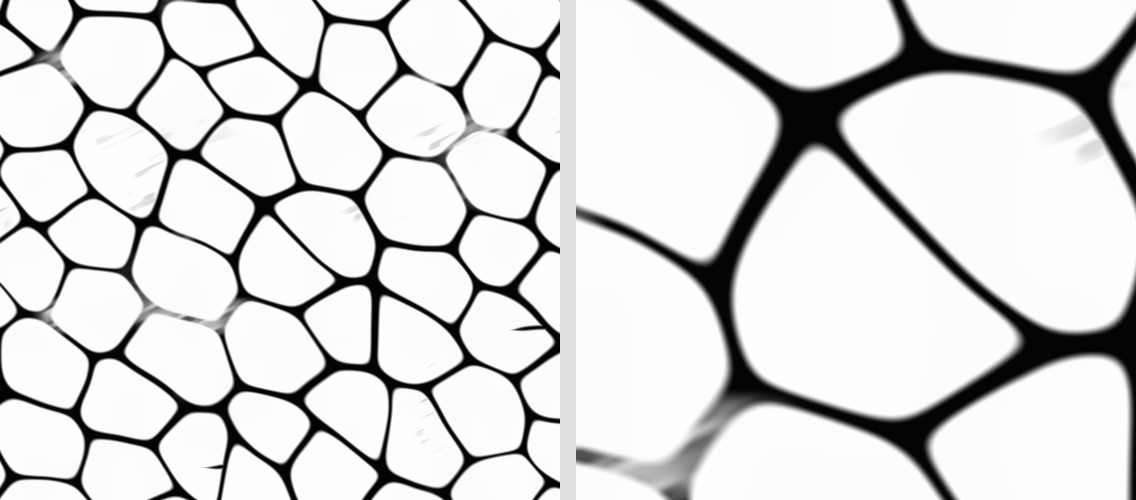
Left: the whole. Right: its middle third, enlarged.
Reproduce this pattern procedurally as a Shadertoy shader.

```glsl
// Soft black cell walls on white, like a thin slice of plant tissue.
// A staggered, jittered Voronoi diagram gives the cells; a smooth minimum
// over the wall distances rounds the corners and thickens the junctions.

float hash(vec2 p) {
    vec3 q = fract(p.xyx * vec3(0.1031, 0.1030, 0.0973));
    q += dot(q, q.yzx + 33.33);
    return fract((q.x + q.y) * q.z);
}

float noise(vec2 p) {
    vec2 i = floor(p), f = fract(p);
    f = f * f * (3.0 - 2.0 * f);
    return mix(mix(hash(i), hash(i + vec2(1, 0)), f.x),
               mix(hash(i + vec2(0, 1)), hash(i + vec2(1, 1)), f.x), f.y);
}

// Centre of a cell: alternate rows are shifted by half a step
vec2 cellCentre(vec2 id) {
    vec2 jitter = vec2(hash(id + 41.0), hash(id + 87.0)) - 0.5;
    return id + vec2(0.25 + 0.5 * mod(id.y, 2.0), 0.5) + 0.56 * jitter;
}

// Signed distance to the walls, negative inside them
float wallDistance(vec2 p, float swell) {
    vec2 base = floor(p), nearId = base, toNear = vec2(9.0);
    for (int y = -2; y <= 2; y++)
    for (int x = -2; x <= 2; x++) {
        vec2 id = base + vec2(x, y), r = cellCentre(id) - p;
        if (dot(r, r) < dot(toNear, toNear)) { toNear = r; nearId = id; }
    }

    // Each wall has its own thickness, shared by the two cells it parts
    float sum = 0.0;
    for (int y = -2; y <= 2; y++)
    for (int x = -2; x <= 2; x++) {
        if (x == 0 && y == 0) continue;
        vec2 id = nearId + vec2(x, y), r = cellCentre(id) - p;
        float d = dot(0.5 * (r + toNear), normalize(r - toNear));
        float halfWidth = 0.022 + 0.018 * hash(id + nearId + 13.0) + swell;
        sum += exp(-19.0 * (d - halfWidth));
    }
    float wall = -log(sum) / 19.0;

    // A few cells hold a tapering, loose-ended spur
    if (hash(nearId + 5.0) > 0.96) {
        float along = dot(-toNear, vec2(0.73, 0.68));
        float across = dot(-toNear, vec2(-0.68, 0.73)) + 0.12;
        float taper = smoothstep(-0.2, 0.25, along);
        wall = min(wall, abs(across) + 0.04 - 0.065 * taper);
    }
    return wall;
}

void mainImage(out vec4 fragColor, in vec2 fragCoord) {
    vec2 uv = fragCoord / iResolution.y * 6.3 + vec2(20.0, 30.0);

    // Stretch the cells along a falling diagonal and bend the walls a little
    vec2 p = vec2(dot(uv, vec2(0.82, -0.57)) / 1.15,
                  dot(uv, vec2(0.57, 0.82)) * 1.15) + 40.0;
    p += 0.09 * (vec2(noise(uv * 1.9), noise(uv * 1.9 + 50.0)) - 0.5);

    float swell = 0.02 * (noise(uv * 0.8 + 9.0) - 0.5);
    float blur = max(0.021, 6.3 / iResolution.y);
    float ink = 1.0 - smoothstep(-blur, blur, wallDistance(p, swell));

    // Rare frayed patches where walls fade into grey streaks
    float streak = noise(vec2(dot(uv, vec2(0.9, 0.43)) * 4.0,
                              dot(uv, vec2(-0.43, 0.9)) * 22.0));
    float fray = smoothstep(0.76, 0.9, noise(uv * 1.3 + 71.0));
    ink *= 1.0 - fray * (0.25 + 0.6 * streak);

    // Faint wisps inside some cells
    float wisp = smoothstep(0.72, 0.95, streak)
               * smoothstep(0.8, 0.95, noise(uv * 1.1 + 23.0));
    ink = max(ink, 0.16 * wisp);

    vec3 paper = vec3(0.997 - 0.012 * noise(uv * 2.5 + 7.0));
    fragColor = vec4(mix(paper, vec3(0.015), ink), 1.0);
}
```
